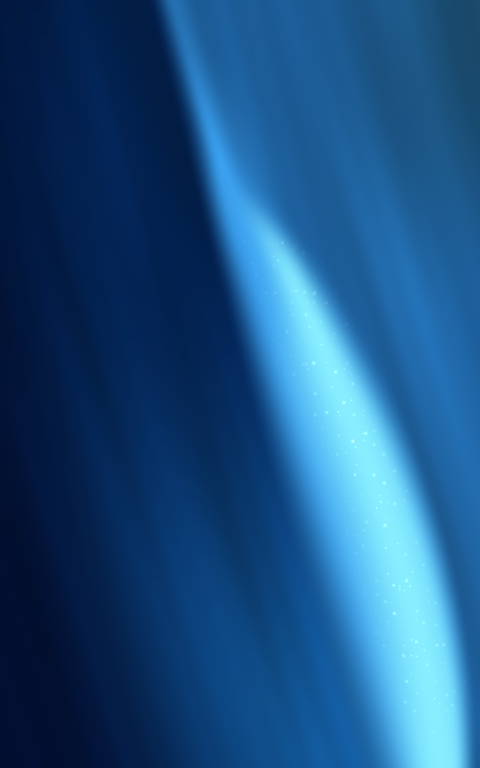
A Shadertoy shader for this background:

```glsl
// A soft cyan light beam sweeping diagonally across silky blue folds, with tiny sparkles.

const vec3 NIGHT    = vec3(0.008, 0.055, 0.185);
const vec3 NAVY     = vec3(0.010, 0.130, 0.310);
const vec3 LOW_GLOW = vec3(0.060, 0.210, 0.280);
const vec3 STEEL    = vec3(0.110, 0.365, 0.600);
const vec3 TEAL     = vec3(0.105, 0.300, 0.440);
const vec3 AZURE    = vec3(0.230, 0.630, 0.940);
const vec3 ICE      = vec3(0.530, 0.930, 1.000);

vec2 hash22(vec2 p) {
    vec3 q = fract(vec3(p.xyx) * vec3(0.1031, 0.1030, 0.0973));
    q += dot(q, q.yzx + 33.33);
    return fract((q.xx + q.yz) * q.zy);
}

float cornerGradient(vec2 cell, vec2 corner, vec2 f) {
    return dot(hash22(cell + corner) * 2.0 - 1.0, f - corner);
}

float gradientNoise(vec2 p) {
    vec2 cell = floor(p), f = fract(p);
    vec2 w = f * f * f * (f * (f * 6.0 - 15.0) + 10.0);
    float low  = mix(cornerGradient(cell, vec2(0, 0), f), cornerGradient(cell, vec2(1, 0), f), w.x);
    float high = mix(cornerGradient(cell, vec2(0, 1), f), cornerGradient(cell, vec2(1, 1), f), w.x);
    return mix(low, high, w.y);
}

// Bell curve, one at the centre
float bell(float x, float width) {
    x /= width;
    return exp(-x * x);
}

// Borders of the beam as x positions; s runs from the top (0) to the bottom (1)
float leftBorder(float s)  { return 0.335 + 0.43 * s + 0.05 * s * s; }
float rightBorder(float s) { return 0.970 - 0.80 * (1.0 - s) * (1.0 - s); }

// Fine streaks drawn out along the sweep of the beam
float silk(float across, float s) {
    return gradientNoise(vec2(across * 9.0, s * 1.6) + 7.0)
         + 0.5 * gradientNoise(vec2(across * 21.0, s * 2.2) + 31.0);
}

// Dark folds left of the beam, lit from the lower right
vec3 darkSide(float x, float s, float d, float streaks) {
    float lift = smoothstep(-0.75, -0.30, d) * mix(smoothstep(-0.15, 0.25, x), 1.0, 0.3);
    vec3 col = mix(NIGHT, NAVY, lift);
    col += LOW_GLOW * smoothstep(0.35, 1.0, s) * smoothstep(-0.65, -0.10, d);
    col *= 1.0 - 0.22 * bell(d + 0.06, 0.05) * (1.0 - smoothstep(0.2, 0.5, s));
    return col * (1.0 + 0.28 * streaks);
}

// Lighter folds right of the beam, dulling towards the upper right corner
vec3 lightSide(float x, float s, float d, float streaks) {
    float dull = smoothstep(0.55, 1.05, x) * (1.0 - smoothstep(0.05, 0.45, s));
    vec3 col = mix(STEEL, TEAL, dull);
    col += vec3(0.02, 0.05, 0.07) * bell(d - 0.34, 0.09) * smoothstep(0.1, 0.4, s);
    return col * (1.0 + 0.20 * streaks);
}

// Scattered round glints, one candidate per grid cell
float sparkles(vec2 p, float scale, float density) {
    vec2 cell = floor(p * scale);
    vec2 place = 0.25 + 0.5 * hash22(cell + 17.0);
    vec2 traits = hash22(cell + 91.0);
    float lit = step(1.0 - density, traits.x);
    return lit * (0.3 + 0.7 * traits.y) * bell(length(fract(p * scale) - place), 0.14);
}

void mainImage(out vec4 fragColor, in vec2 fragCoord) {
    vec2 uv = fragCoord / iResolution.xy;
    float x = uv.x, s = 1.0 - uv.y;
    float left = leftBorder(s), right = rightBorder(s);
    float d = x - left;
    float streaks = silk(d, s);

    // Background folds meeting at the left border
    float softLeft = mix(0.025, 0.085, s);
    float inside = smoothstep(-softLeft, softLeft, d);
    vec3 col = mix(darkSide(x, s, d, streaks), lightSide(x, s, d, streaks), inside);

    // Narrow streak and haze above the tip of the beam
    float upper = 1.0 - smoothstep(0.22, 0.40, s);
    float streak = bell(d - 0.028, 0.030) * mix(0.30, 0.85, smoothstep(0.0, 0.26, s));
    float haze = 0.35 * bell(d - 0.07, 0.06) * smoothstep(0.05, 0.25, s);
    col = mix(col, AZURE, min(streak + haze, 1.0) * upper * inside);

    // Body of the beam
    float softRight = mix(0.060, 0.028, smoothstep(0.2, 1.0, s));
    float body = inside * (1.0 - smoothstep(-softRight, softRight, x - right));
    body *= smoothstep(0.14, 0.32, s);
    col = mix(col, AZURE, body);

    // Bright core, nearer to the right border
    float core = mix(left, right, mix(0.88, 0.67, smoothstep(0.28, 0.50, s)));
    float coreWidth = mix(0.035, 0.095, smoothstep(0.25, 0.60, s));
    float coreLight = bell(x - core, coreWidth) * smoothstep(0.22, 0.36, s);
    col = mix(col, ICE, coreLight * body);

    // Sparkles drifting along the core
    vec2 p = fragCoord / iResolution.x;
    float region = bell(x - core + 0.01, 0.06) * smoothstep(0.28, 0.36, s) * (1.0 - smoothstep(0.90, 0.97, s));
    float glints = sparkles(p, 48.0, 0.22) + 0.7 * sparkles(p + 3.7, 80.0, 0.15);
    col += vec3(0.30, 0.22, 0.12) * glints * region;

    fragColor = vec4(clamp(col, 0.0, 1.0), 1.0);
}
```
